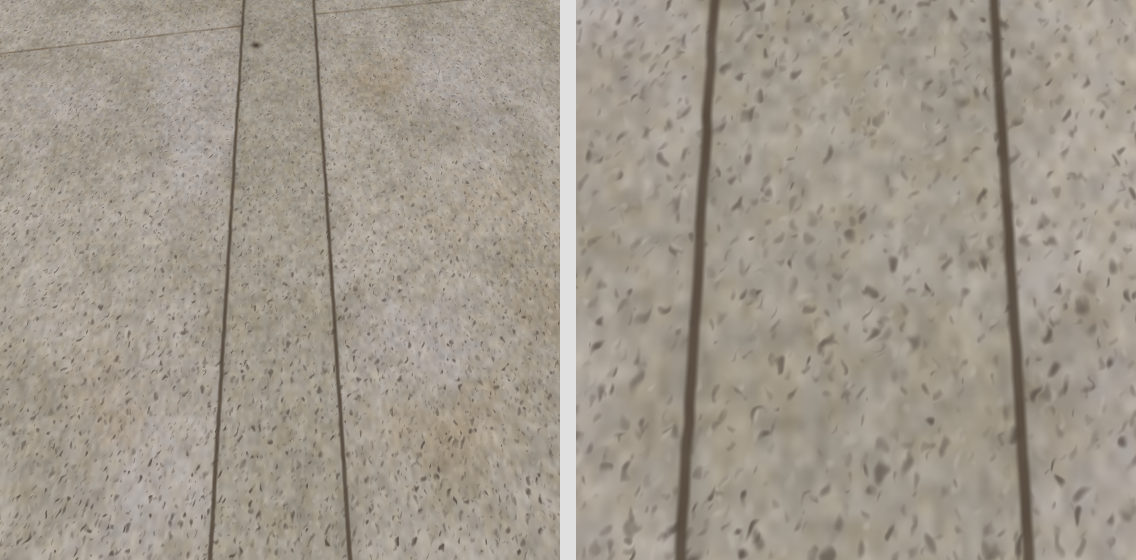
Left: the whole. Right: its middle third, enlarged.
This texture is drawn by a Shadertoy shader. Its source:

```glsl
// Speckled stone paving seen in perspective: a narrow strip between two large slabs.
// The canvas is projected onto a ground plane, where noise gives mottling and grain
// and hashed cells scatter the dark flecks; the joints are drawn as distances to lines.

vec3 hash3(vec2 p) {
    vec3 q = fract(p.xyx * vec3(0.1031, 0.1030, 0.0973));
    q += dot(q, q.yxz + 33.33);
    return fract((q.xxy + q.yzz) * q.zyx);
}

float noise(vec2 p) {
    vec2 i = floor(p), f = fract(p);
    f = f * f * (3.0 - 2.0 * f);
    return mix(mix(hash3(i).x, hash3(i + vec2(1, 0)).x, f.x),
               mix(hash3(i + vec2(0, 1)).x, hash3(i + vec2(1, 1)).x, f.x), f.y);
}

float fbm(vec2 p) {
    float sum = 0.0, amp = 0.5;
    for (int i = 0; i < 4; i++) {
        sum += amp * noise(p);
        p = mat2(1.6, 1.2, -1.2, 1.6) * p + 7.3;
        amp *= 0.5;
    }
    return sum / 0.9375;
}

// Slanted, soft mineral flecks: one candidate per cell, kept with the given chance
float flecks(vec2 p, float chance) {
    p += 0.5 * (vec2(noise(p * 1.9), noise(p * 1.9 + 41.0)) - 0.5);
    float cover = 0.0;
    for (int y = -1; y <= 1; y++)
    for (int x = -1; x <= 1; x++) {
        vec2 cell = floor(p) + vec2(x, y);
        vec3 r = hash3(cell + 200.0), s = hash3(cell + 531.0);
        vec2 d = p - cell - 0.15 - 0.7 * r.xy;
        d.x -= (0.8 * s.z - 0.1) * d.y;
        float size = 0.26 + 0.26 * s.x;
        float shape = 1.0 - smoothstep(0.15 * size, size, length(d * vec2(1.3, 1.0)));
        cover = max(cover, shape * step(r.z, chance) * (0.3 + 0.7 * s.y));
    }
    return cover;
}

// Soft elliptical patch
float patchAt(vec2 p, vec2 center, vec2 radius) {
    vec2 d = (p - center) / radius;
    return exp(-dot(d, d));
}

// Smooth-edged line from its signed distance
float groove(float d, float halfWidth) {
    float soft = 0.0016 + 0.5 / iResolution.y;
    return 1.0 - smoothstep(halfWidth - soft, halfWidth + soft, abs(d));
}

void mainImage(out vec4 fragColor, in vec2 fragCoord) {
    vec2 uv = fragCoord / iResolution.xy;

    // Ground plane: the strip narrows with distance
    float scale = mix(0.25, 0.124, uv.y);
    vec2 ground = vec2((uv.x - 0.5) / scale, 1.25 / scale) + 20.0;
    float leftEdge = mix(0.375, 0.436, uv.y);
    float rightEdge = mix(0.625, 0.560, uv.y);
    float strip = smoothstep(-0.002, 0.002, min(uv.x - leftEdge, rightEdge - uv.x));

    // Cool and ochre mottling, with broad patches warped by noise
    vec2 warped = uv + 0.16 * (vec2(fbm(uv * 9.0), fbm(uv * 9.0 + 30.0)) - 0.5);
    float ochre = patchAt(warped, vec2(0.67, 0.83), vec2(0.09, 0.04))
                + patchAt(warped, vec2(0.80, 0.23), vec2(0.10, 0.09))
                + 0.7 * patchAt(warped, vec2(0.20, 0.30), vec2(0.08, 0.10))
                + 0.6 * patchAt(warped, vec2(0.87, 0.61), vec2(0.16, 0.07))
                + 0.6 * patchAt(warped, vec2(0.99, 0.43), vec2(0.07, 0.07))
                + 0.6 * patchAt(warped, vec2(0.40, 0.96), vec2(0.08, 0.03));
    float pale = patchAt(warped, vec2(0.74, 0.39), vec2(0.10, 0.08))
               + patchAt(warped, vec2(0.34, 0.77), vec2(0.06, 0.12))
               + patchAt(warped, vec2(0.26, 0.18), vec2(0.09, 0.20))
               + 0.8 * patchAt(warped, vec2(0.82, 0.83), vec2(0.12, 0.07))
               + 0.6 * patchAt(warped, vec2(0.10, 0.80), vec2(0.12, 0.06));
    float mottle = fbm(ground * 2.2);
    vec3 color = mix(vec3(0.625, 0.593, 0.540), vec3(0.685, 0.656, 0.615), smoothstep(0.3, 0.7, mottle));
    color = mix(color, vec3(0.705, 0.678, 0.670), 0.7 * min(pale, 1.0) * (1.0 - strip));
    color = mix(color, vec3(0.635, 0.560, 0.450), 0.45 * min(ochre, 1.0) * (1.0 - strip));
    color = mix(color, vec3(0.620, 0.590, 0.535), 0.65 * strip);
    color *= mix(1.0, 0.965, smoothstep(0.55, 1.0, uv.y));

    // Grain of uneven crystals, tinted between cool and warm
    float near = mix(1.0, 0.5, uv.y);
    color += 0.10 * (fbm(ground * vec2(11.0, 13.0)) - 0.5);
    color += 0.085 * (noise(ground * vec2(29.0, 25.0)) - 0.5);
    color += 0.05 * (noise(ground * 15.0 + 70.0) - 0.5) * vec3(0.3, 0.0, -0.6);

    // Light and dark flecks that fade with distance
    color = mix(color, vec3(0.75, 0.72, 0.675), 0.45 * flecks(ground * 15.0 + 90.0, 0.45));
    color = mix(color, vec3(0.43, 0.39, 0.35), 0.65 * near * flecks(ground * 22.0, 0.5));
    color = mix(color, vec3(0.33, 0.29, 0.26), 0.90 * near * flecks(ground * 16.0 + 50.0, 0.36));

    // Thin cross joints on the outer slabs
    float leftJoint = groove(uv.y - 0.904 - 0.115 * uv.x, 0.0010) * step(uv.x, leftEdge);
    float rightJoint = groove(uv.y - 0.975 - 0.098 * (uv.x - 0.569), 0.0009) * step(rightEdge, uv.x);
    float wear = 0.4 + 0.5 * noise(uv * 45.0);
    color = mix(color, vec3(0.41, 0.34, 0.26), wear * max(leftJoint, rightJoint));

    // Long joints along the strip, with a soft dirty border and slightly uneven edges
    float jitter = 0.0014 * (noise(vec2(uv.y * 70.0, uv.x * 9.0)) - 0.5);
    float edge = min(abs(uv.x - leftEdge + jitter), abs(uv.x - rightEdge + jitter));
    color *= 1.0 - 0.08 * exp(-edge / 0.007);
    float depth = 0.82 + 0.16 * noise(vec2(uv.y * 50.0, uv.x * 9.0 + 5.0));
    color = mix(color, vec3(0.33, 0.285, 0.235), depth * groove(edge, mix(0.0038, 0.0021, uv.y)));

    // A single dark chip near the far end
    color = mix(color, vec3(0.27, 0.22, 0.18), 0.9 * patchAt(uv, vec2(0.457, 0.919), vec2(0.008, 0.005)));

    fragColor = vec4(color, 1.0);
}
```
